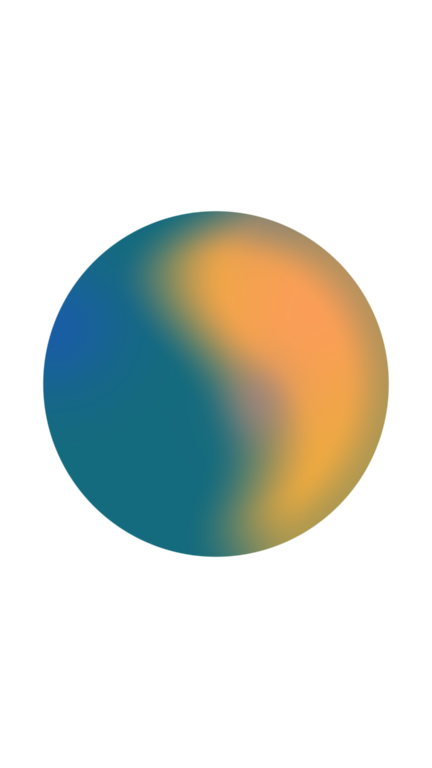
A Shadertoy shader for this background:

```glsl
#define DISC_RADIUS 0.4
#define WAVE_HEIGHT 0.30
#define WAVE_FREQ 2.9
#define WAVE_SHIFT 0.2
#define BLEND_WIDTH 0.34
#define RIM_SHADE 0.28

const vec3 PAPER  = vec3(1.0);
const vec3 TEAL   = vec3(0.08, 0.42, 0.49);
const vec3 BLUE   = vec3(0.10, 0.36, 0.66);
const vec3 GOLD   = vec3(0.92, 0.67, 0.24);
const vec3 ORANGE = vec3(0.98, 0.62, 0.34);
const vec3 MAUVE  = vec3(0.62, 0.50, 0.54);

// Soft round glow, 1 at its centre
float glow(vec2 p, vec2 centre, vec2 size) {
    vec2 d = (p - centre) / size;
    return exp(-dot(d, d));
}

// Horizontal place of the S-shaped border between cool and warm
float borderX(float y) {
    float wave = WAVE_HEIGHT * sin(WAVE_FREQ * (y - WAVE_SHIFT));
    return -0.03 - wave + 0.3 * y * y * y * y;
}

vec3 discColor(vec2 p) {
    // Cool side: teal with a blue glow at the left
    vec3 cool = mix(TEAL, BLUE, 0.9 * glow(p, vec2(-0.95, 0.32), vec2(0.42, 0.38)));

    // Warm side: gold with a large orange glow
    vec3 warm = mix(GOLD, ORANGE, glow(p, vec2(0.55, 0.42), vec2(0.6, 0.65)));
    warm = mix(warm, MAUVE, 0.5 * glow(p, vec2(0.3, 1.0), vec2(0.5, 0.22)));

    // Blend across the border, then add the mauve haze in its bend
    float side = p.x - borderX(p.y);
    vec3 color = mix(cool, warm, smoothstep(-BLEND_WIDTH, BLEND_WIDTH, side));
    color = mix(color, MAUVE, 0.55 * glow(p, vec2(0.25, -0.1), vec2(0.2, 0.24)));

    // Cool shade towards the rim
    float rim = smoothstep(0.72, 1.02, length(p));
    return mix(color, cool, RIM_SHADE * rim);
}

void mainImage(out vec4 fragColor, in vec2 fragCoord) {
    // Centred, with the disc radius as the unit
    vec2 p = (fragCoord - 0.5 * iResolution.xy) / (DISC_RADIUS * iResolution.x);
    float pixel = 1.0 / (DISC_RADIUS * iResolution.x);

    float inside = 1.0 - smoothstep(-pixel, pixel, length(p) - 1.0);
    fragColor = vec4(mix(PAPER, discColor(p), inside), 1.0);
}
```
